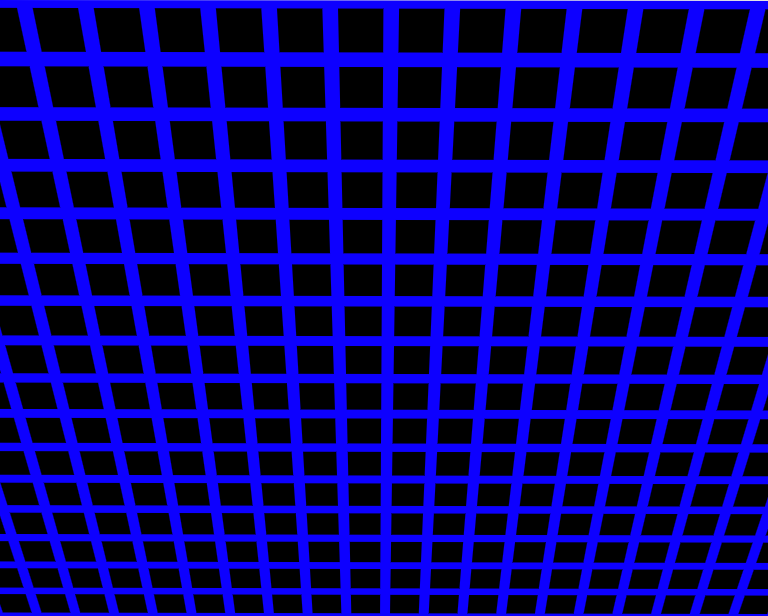
Write a Shadertoy shader that draws this pattern.

```glsl
#define LINE_COLOR vec3(0.05, 0.0, 1.0)
#define GAP_COLOR vec3(0.0)
#define RIM_COLOR vec3(0.9)
#define LINE_WIDTH 0.257      // share of one cell
#define VANISH vec2(-0.0158, -1.695)
#define COLUMN_PITCH 0.03698  // column spacing per unit of distance
#define ROW_SCALE 73.08       // row density of the receding plane
#define PHASE vec2(0.278, 0.13)
#define TILT 0.002
#define RIM_SLOPE 0.0013

// Coverage of lines centred on whole numbers, with one-pixel edges
vec2 gridLines(vec2 cell) {
    vec2 fromLine = abs(fract(cell + 0.5) - 0.5);
    return clamp((0.5 * LINE_WIDTH - fromLine) / fwidth(cell) + 0.5, 0.0, 1.0);
}

void mainImage(out vec4 fragColor, in vec2 fragCoord) {
    // Canvas heights, centred horizontally
    vec2 p = vec2(fragCoord.x - 0.5 * iResolution.x, fragCoord.y) / iResolution.y;

    // Project onto a plane receding towards the vanishing point
    float depth = p.y - VANISH.y + TILT * p.x;
    vec2 plane = vec2((p.x - VANISH.x) / (depth * COLUMN_PITCH), ROW_SCALE / depth);

    vec2 lines = gridLines(plane - PHASE);
    vec3 color = mix(GAP_COLOR, LINE_COLOR, max(lines.x, lines.y));

    // Thin pale wedge along the top, widening to the right
    float rimHeight = RIM_SLOPE * fragCoord.x / iResolution.y;
    float rim = clamp((p.y - 1.0 + rimHeight) * iResolution.y + 0.5, 0.0, 1.0);
    fragColor = vec4(mix(color, RIM_COLOR, rim), 1.0);
}
```
